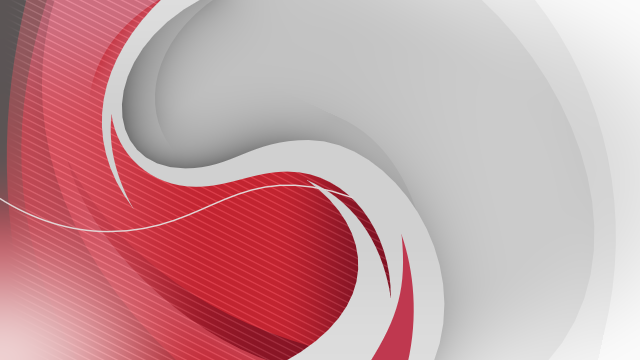
This background is drawn by a Shadertoy shader. Its source:

```glsl
// A pale S-shaped ribbon between a hatched red field and a soft grey backdrop.
// Edges are cubic Beziers with signed distances, joined into regions by min and
// max, then shaded with gradients, shadows and fine lines on a 16 x 9 plane.

const vec3 CRIMSON = vec3(.76, .14, .19);
const vec3 ROSE = vec3(.82, .31, .36);
const vec3 PINK = vec3(.8, .46, .53);
const vec3 MAROON = vec3(.42, .05, .12);
const vec3 BLUSH = vec3(.95, .86, .86);
const vec3 SLATE = vec3(.34, .33, .33);

// Signed distance to a Bezier, positive to the left of its direction
float curve(vec2 p, vec4 a, vec4 b) {
  float best = 1e6, side = 1.;
  vec2 from = a.xy;
  for (int i = 1; i <= 16; i++) {
    float t = float(i) / 16., s = 1. - t;
    vec2 to = s*s*s*a.xy + 3.*s*s*t*a.zw + 3.*s*t*t*b.xy + t*t*t*b.zw;
    vec2 e = to - from, q = p - from;
    vec2 gap = q - e * clamp(dot(q, e) / dot(e, e), 0., 1.);
    if (dot(gap, gap) < best) {
      best = dot(gap, gap);
      side = e.x*q.y < e.y*q.x ? -1. : 1.;
    }
    from = to;
  }
  return side * sqrt(best);
}

// Joins two curves that meet end to end
float join(float a, float b) { return abs(a) < abs(b) ? a : b; }

// Smooth coverage of the negative side
float fill(float d, float px) { return clamp(.5 - d / px, 0., 1.); }

// Shade fading from an edge into its positive side
float lip(float d, float w, float px) { return fill(-d, px) * exp(-abs(d) / w); }

vec3 backdrop(vec2 p, float ribbon, float px) {
  float tone = .765 + .035 * smoothstep(8., 13., p.x);
  // Broad arcs and bright corners on the right
  float inner = curve(p, vec4(11.98, 9.06, 14.58, 6.71), vec4(16.04, 2.54, 13.65, -.08));
  float outer = curve(p, vec4(13.33, 9.06, 15.21, 6.71), vec4(15.83, 3.58, 15.1, .67));
  tone += .025 * fill(-inner, px) - .02 * lip(-inner, .6, px);
  tone += .025 * fill(-outer, px) - .015 * lip(-outer, .4, px);
  float radius = length(p / vec2(8, 4.5) - 1.);
  tone += .13 * smoothstep(.75, 1.4, radius) * smoothstep(5., 13., p.x);
  // Fold beside the upper bend, crest above the lower one
  float fold = curve(p, vec4(5.46, 9.1, 3.75, 7.96), vec4(3.54, 6.29, 4.27, 5.33));
  float crest = curve(p, vec4(8.44, 6.08, 9.69, 5.56), vec4(10.42, 4.21, 10.67, 2.71));
  tone -= smoothstep(5.1, 6.2, p.y) * (.03 * fill(fold, px) + .09 * lip(fold, .5, px));
  tone -= .035 * lip(-crest, .5, px);
  // Shadow cast by the ribbon
  float depth = mix(.31, .1, smoothstep(5., 9.5, p.x)) * mix(1., .35, smoothstep(6., 9., p.y));
  return vec3(tone - depth * exp(-max(ribbon, 0.) / .55));
}

vec3 redField(vec2 p, float px) {
  vec3 col = mix(CRIMSON, ROSE, smoothstep(5.5, 1., p.x));
  col = mix(col, PINK, .85 * smoothstep(5.5, 9., p.y));
  // Curved layers on the left
  float rim = curve(p, vec4(.67, 9.06, 0, 6.29), vec4(-.08, 3.58, .94, -.08));
  float layer = curve(p, vec4(1.19, 9.06, .31, 6.29), vec4(.08, 3.38, 1.98, -.08));
  float sweep = curve(p, vec4(1.38, 9.06, .52, 6.29), vec4(1.25, 2.96, 4.48, -.08));
  col *= 1. - .08 * fill(sweep, px) - .06 * lip(-sweep, .4, px);
  float dusk = .1 + .55 * smoothstep(2., 7., p.y);
  col = mix(col, SLATE + vec3(.14, 0, 0), dusk * fill(layer, px));
  col = mix(col, SLATE, .92 * smoothstep(2.5, 5.5, p.y) * fill(rim, px));
  // Crescent beside the ribbon top
  float moon = curve(p, vec4(4.06, 9.06, 2.92, 8.38), vec4(2.4, 7.54, 2.25, 6.67));
  col = mix(col, CRIMSON, .65 * lip(moon, .5, px) * smoothstep(6.3, 7.5, p.y));
  // Dark streak and the glow under it
  float upper = curve(p, vec4(1.67, 5.04, 2.71, 2.96), vec4(4.79, 1.19, 7.81, .33));
  float lower = curve(p, vec4(1.67, 5.04, 2.19, 2.96), vec4(4.58, .67, 6.88, -.08));
  float streak = mix(.12, .65, smoothstep(2.5, 7., p.x));
  col = mix(col, MAROON, streak * fill(max(upper, -lower), px));
  col = mix(col, PINK, .35 * lip(-lower, .6, px) * smoothstep(4.8, 3., p.y));
  // Deep right side, pale lower left corner
  col = mix(col, MAROON, .75 * smoothstep(6.8, 9.4, p.x));
  col = mix(col, BLUSH, .92 * smoothstep(4.6, 0., length(p * vec2(.85, 1.15))));
  // Diagonal hatching
  float row = abs(fract(dot(p, vec2(.45, .89)) / .155) - .5) * .155;
  return col + .1 * fill(row - .016, px) * smoothstep(.5, 3.5, length(p)) * smoothstep(.1, .9, p.x);
}

void mainImage(out vec4 fragColor, in vec2 fragCoord) {
  float px = 9. / iResolution.y;
  vec2 p = fragCoord * px;

  // Ribbon outline
  float ribbon = curve(p, vec4(5.06, 9.04, 2.4, 7.65), vec4(2.5, 4.79, 4.63, 4.79));
  ribbon = join(ribbon, curve(p, vec4(4.63, 4.79, 5.83, 4.79), vec4(6.25, 5.5, 7.71, 5.5)));
  ribbon = join(ribbon, curve(p, vec4(7.71, 5.5, 9.79, 5.5), vec4(11.88, 2.54, 10.83, -.08)));

  // Edges of the red regions
  float west = curve(p, vec4(4.1, 9.08, 2.46, 7.54), vec4(1.98, 5.56, 3.33, 3.79));
  float slit = curve(p, vec4(2.79, 6.13, 2.69, 5.35), vec4(2.92, 4.52, 3.33, 3.79));
  float under = curve(p, vec4(2.79, 6.13, 2.92, 5.15), vec4(3.75, 4.33, 4.9, 4.33));
  under = join(under, curve(p, vec4(4.9, 4.33, 5.73, 4.33), vec4(6.35, 4.71, 7.19, 4.71)));
  under = join(under, curve(p, vec4(7.19, 4.71, 8.75, 4.71), vec4(9.79, 3.17, 9.77, 1.56)));
  float wedge = curve(p, vec4(7.67, 4.5, 8.75, 4.04), vec4(9.54, 3.06, 9.77, 1.56));
  float bowl = curve(p, vec4(7.67, 4.5, 9.38, 3.27), vec4(9.58, 1.29, 7.08, -.06));
  float body = max(max(-slit, under), min(bowl, -wedge));
  float finA = curve(p, vec4(10.04, 3.13, 10.17, 1.81), vec4(9.96, 1.08, 9.23, -.08));
  float finB = curve(p, vec4(10.04, 3.13, 10.35, 2.23), vec4(10.46, 1.08, 10.19, -.08));

  // Thin wave across the red field
  float wave = curve(p, vec4(-.04, 4.06, .83, 3.5), vec4(1.77, 3.21, 2.71, 3.21));
  wave = join(wave, curve(p, vec4(2.71, 3.21, 5.3, 3.21), vec4(5.9, 5.1, 8.81, 4.06)));

  // Layers from back to front
  float paper = .815 + .05 * smoothstep(3.5, 0., p.y) + .05 * smoothstep(6., 9., p.y);
  vec3 col = mix(backdrop(p, ribbon, px), vec3(paper), fill(ribbon, px));
  col = mix(col, redField(p, px), fill(min(west, body), px));
  col = mix(col, vec3(.75, .22, .31), fill(max(-finA, finB), px));
  col = mix(col, vec3(.88, .84, .84), fill(abs(wave) - .018, px));
  fragColor = vec4(col, 1);
}
```
